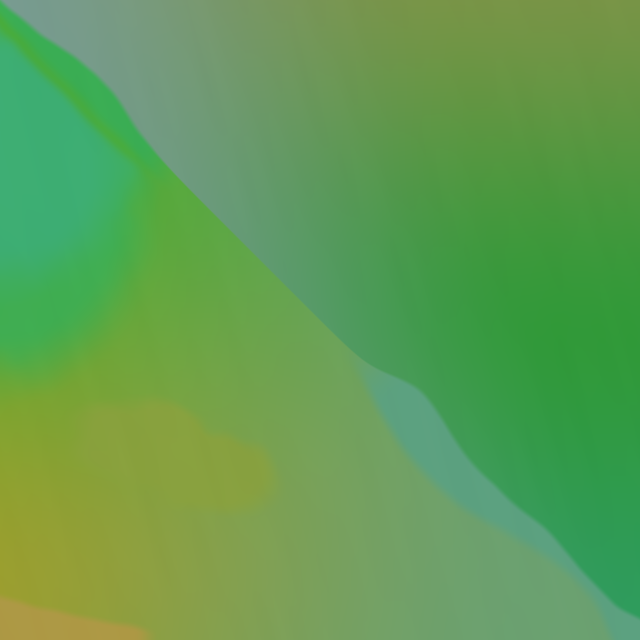
Give the GLSL for this background, as a Shadertoy shader.

```glsl
// Two soft colour fields, slate to green and leaf to gold, meet on a falling diagonal.
// Each field is a blend of gradients; soft ellipses and bands add the teal and ochre
// patches, and value noise frays their borders like brushed paint.

float hash(vec2 p) {
    return fract(sin(dot(p, vec2(127.1, 311.7))) * 43758.5453);
}

float noise(vec2 p) {
    vec2 cell = floor(p), f = fract(p);
    f = f * f * (3.0 - 2.0 * f);
    return mix(mix(hash(cell), hash(cell + vec2(1, 0)), f.x),
               mix(hash(cell + vec2(0, 1)), hash(cell + vec2(1, 1)), f.x), f.y);
}

float bump(float x, float centre, float width) {
    float d = (x - centre) / width;
    return exp(-d * d);
}

// Coverage of an ellipse whose rim fades over the given relative softness
float patchMask(vec2 p, vec2 centre, vec2 radii, float tilt, float softness) {
    float c = cos(tilt), s = sin(tilt);
    vec2 q = mat2(c, -s, s, c) * (p - centre) / radii;
    return 1.0 - smoothstep(1.0 - softness, 1.0 + softness, length(q));
}

vec3 upperField(vec2 p) {
    vec3 green = mix(vec3(0.19, 0.60, 0.22), vec3(0.18, 0.61, 0.36),
                     1.0 - smoothstep(0.02, 0.5, p.y));
    vec3 col = mix(green, vec3(0.49, 0.58, 0.28), smoothstep(0.45, 1.1, p.y));
    float haze = 1.0 - smoothstep(0.1, 0.85, p.x + 0.35 * (p.y - 0.6));
    return mix(col, vec3(0.47, 0.61, 0.57), haze);
}

vec3 lowerField(vec2 p, float along, float across, float fray) {
    // Gold rises into leaf green, with sage toward the right
    vec3 col = mix(vec3(0.62, 0.62, 0.17), vec3(0.32, 0.67, 0.19), smoothstep(0.05, 0.75, p.y));
    col = mix(col, vec3(0.42, 0.63, 0.44), smoothstep(-0.1, 0.9, p.x - 0.2 * (p.y - 0.3)));

    // Emerald and teal pool on the left
    vec2 q = p + 0.025 * fray;
    col = mix(col, vec3(0.25, 0.68, 0.32), patchMask(q, vec2(0.0, 0.69), vec2(0.22, 0.27), 0.0, 0.22));
    col = mix(col, vec3(0.24, 0.68, 0.45), patchMask(q, vec2(0.0, 0.755), vec2(0.19, 0.19), 0.0, 0.25));

    // Emerald rim along the top of the diagonal, split by a leaf-green streak
    float rim = smoothstep(-0.045, -0.02, across) * (1.0 - smoothstep(0.22, 0.29, along));
    col = mix(col, vec3(0.23, 0.68, 0.33), rim);
    float streak = bump(across + 0.008 * fray, -0.038, 0.014) * (1.0 - smoothstep(0.2, 0.27, along));
    col = mix(col, vec3(0.29, 0.67, 0.20), 0.75 * streak);

    // Ochre patch and orange foot
    float ochre = patchMask(p + 0.02 * fray, vec2(0.27, 0.285), vec2(0.16, 0.07), -0.33, 0.18);
    col = mix(col, vec3(0.54, 0.63, 0.24), 0.85 * ochre);
    float foot = 1.0 - smoothstep(-0.008, 0.008, p.y - 0.065 + 0.22 * p.x + 0.006 * fray);
    foot *= 1.0 - smoothstep(0.21, 0.25, p.x);
    col = mix(col, vec3(0.68, 0.60, 0.27), foot);

    // Blue-green band that swells below the diagonal
    float depth = 0.078 * bump(along, 0.71, 0.12) + 0.05 * smoothstep(0.92, 1.0, along);
    float band = smoothstep(-0.018, 0.014, across + depth + 0.006 * fray);
    band *= smoothstep(0.53, 0.62, along);
    return mix(col, vec3(0.36, 0.63, 0.50), band);
}

void mainImage(out vec4 fragColor, in vec2 fragCoord) {
    vec2 p = fragCoord / iResolution.xy;

    // Position along the diagonal, and signed offset above it
    float along = 0.5 * (p.x - p.y + 1.0);
    float across = p.x + p.y - 1.0;
    float fray = noise(p * 15.0) + 0.5 * noise(p * 34.0) - 0.75;

    // The border is straight in the middle and bulges upward near both ends
    float lowerEnd = smoothstep(0.56, 0.64, along);
    float ends = lowerEnd + 1.0 - smoothstep(0.2, 0.28, along);
    float border = 0.033 * bump(along, 0.135, 0.075)
                 + 0.014 * lowerEnd + 0.03 * bump(along, 0.64, 0.055)
                 + 0.014 * bump(along, 0.85, 0.05) + 0.025 * smoothstep(0.95, 1.0, along)
                 + 0.005 * ends * fray;
    float softness = 1.5 / iResolution.y + 0.005 * ends;
    float above = smoothstep(-softness, softness, across - border);

    vec3 col = mix(lowerField(p, along, across, fray), upperField(p), above);

    // Faint brushed grain, drawn out along a steep slope
    float grain = noise(vec2(p.x * 45.0 + p.y * 12.0, p.y * 7.0)) - 0.5;
    fragColor = vec4(col + 0.008 * grain, 1.0);
}
```
